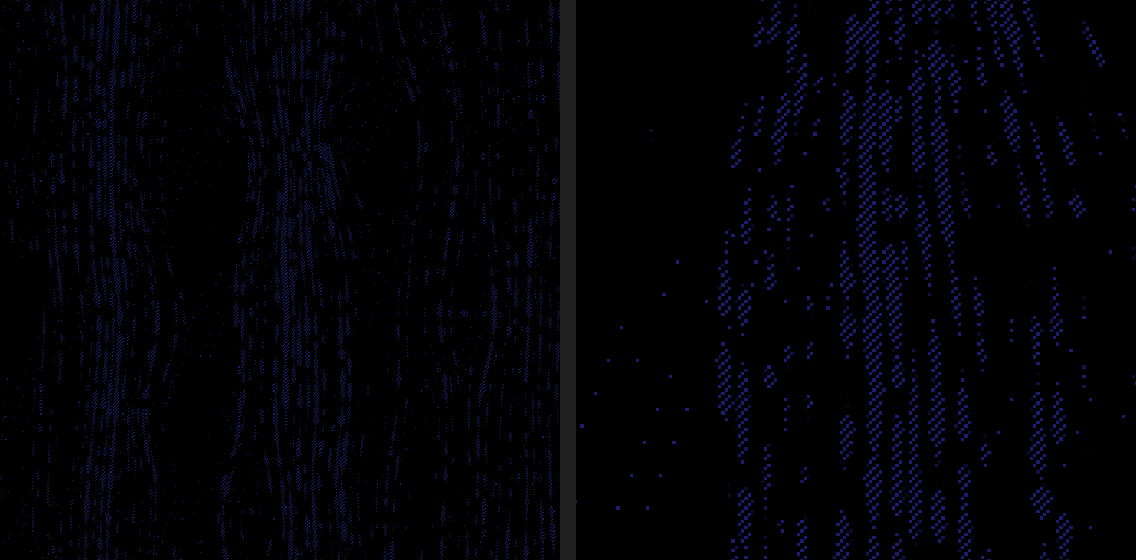
Left, the full canvas; right, a detail of the centre.
Reproduce this texture procedurally as a three.js fragment shader.

```glsl
// Dark wood grain: thin broken blue fibres run upward on black and bend around knots.
// Fibres are contour lines of a warped x coordinate, broken along their length by
// noise and drawn through a fine dither of rising diagonal strokes.
varying vec2 vUv;

float hash(vec2 p) {
  return fract(sin(dot(p, vec2(127.1, 311.7))) * 43758.5453);
}

float noise(vec2 p) {
  vec2 i = floor(p);
  vec2 f = fract(p);
  f = f * f * (3.0 - 2.0 * f);
  return mix(mix(hash(i), hash(i + vec2(1.0, 0.0)), f.x),
             mix(hash(i + vec2(0.0, 1.0)), hash(i + vec2(1.0, 1.0)), f.x), f.y);
}

// Sideways push that spreads the fibres around a knot
float knot(vec2 p, vec2 center, vec2 radius, float strength) {
  vec2 d = p - center;
  vec2 q = d / radius;
  return strength * d.x * exp(-dot(q, q));
}

// Warped coordinate that is constant along each fibre
float grain(vec2 p) {
  float u = p.x;
  u += 0.05 * (noise(p * vec2(4.0, 2.5) + 3.0) - 0.5);
  u += 0.014 * (noise(p * vec2(11.0, 7.0) + 17.0) - 0.5);
  u -= knot(p, vec2(0.37, 0.70), vec2(0.10, 0.20), 1.3);
  u -= knot(p, vec2(0.68, 0.75), vec2(0.08, 0.12), 1.25);
  u -= knot(p, vec2(0.34, 0.28), vec2(0.07, 0.11), 1.2);
  u -= knot(p, vec2(0.84, 0.44), vec2(0.05, 0.12), 1.2);
  u -= knot(p, vec2(0.45, 0.08), vec2(0.05, 0.10), 1.1);
  return u;
}

void main() {
  // Dither cells, a fixed fraction of the canvas
  float cells = 512.0;
  vec2 cell = floor(vUv * cells);
  vec2 p = (cell + 0.5) / cells;

  // Distance to the nearest fibre, measured in cells
  float fibres = 70.0;
  float u = grain(p);
  float e = 0.001;
  vec2 slope = vec2(grain(p + vec2(e, 0.0)) - u, grain(p + vec2(0.0, e)) - u) / e;
  float id = floor(u * fibres);
  float jitter = 0.4 * (hash(vec2(id, 5.0)) - 0.5);
  float dist = abs(fract(u * fibres) - 0.5 - jitter);
  dist *= cells / fibres / max(length(slope), 0.3);

  // Fibre weight: per fibre, in dense bands, in long stretches and short dashes
  float weight = 0.9 * hash(vec2(id, 9.0)) - 1.5;
  weight += 0.25 * cos(6.2832 * (u * 2.6 - 0.4));
  weight += 0.7 * noise(vec2(id * 7.0, p.y * 5.0));
  weight += 1.4 * noise(vec2(id * 3.0 + 40.0, p.y * 68.0));
  float ink = smoothstep(-0.25, 0.25, 2.6 * weight - dist);

  // Loose specks between the fibres
  ink = max(ink, step(0.986, hash(cell + 0.37)));

  // Diagonal strokes rising to the right
  float stroke = 1.0 - step(0.5, mod(cell.x - cell.y, 3.0));

  vec3 black = vec3(0.0);
  vec3 fibreBlue = vec3(0.10, 0.11, 0.43);
  gl_FragColor = vec4(mix(black, fibreBlue, ink * stroke), 1.0);
}
```
